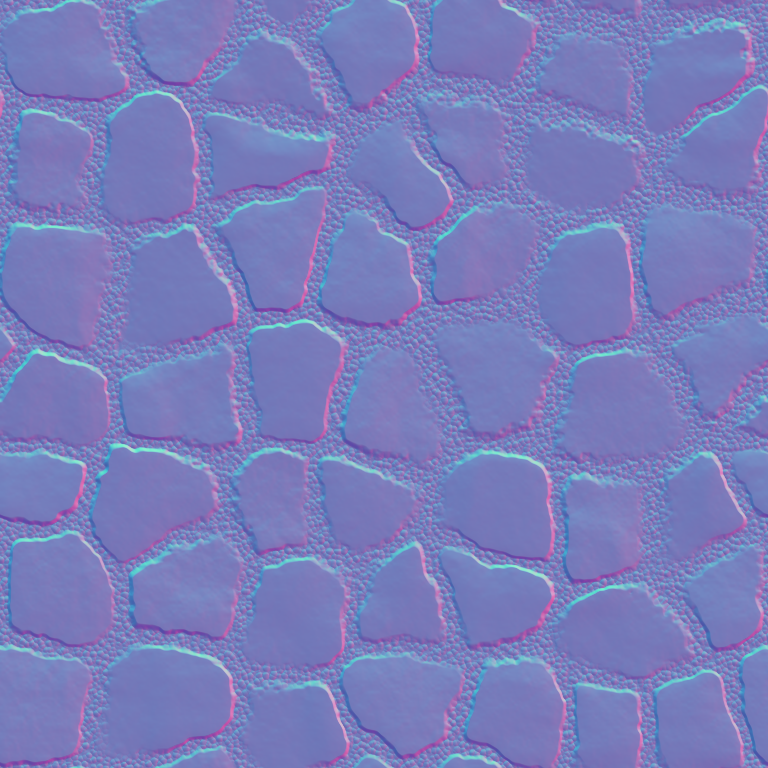
Reproduce this texture map procedurally as a Shadertoy shader.

```glsl
const float CELLS = 7.0;

vec2 hash22(vec2 p) {
    vec3 q = fract(p.xyx * vec3(0.1031, 0.1030, 0.0973));
    q += dot(q, q.yzx + 33.33);
    return fract((q.xx + q.yz) * q.zy);
}

// Value noise that repeats every "period" lattice cells
float noise(vec2 p, float period) {
    vec2 i = floor(p), f = fract(p);
    f = f * f * f * (f * (f * 6.0 - 15.0) + 10.0);
    float a = hash22(mod(i, period)).x;
    float b = hash22(mod(i + vec2(1, 0), period)).x;
    float c = hash22(mod(i + vec2(0, 1), period)).x;
    float d = hash22(mod(i + 1.0, period)).x;
    return mix(mix(a, b, f.x), mix(c, d, f.x), f.y);
}

// Each octave halves in height, so all contribute a similar slope
float roughness(vec2 uv) {
    float sum = 0.0, freq = 30.0, amp = 1.0;
    for (int k = 0; k < 4; k++) {
        sum += amp * noise(uv * freq + 3.7, freq);
        freq *= 2.0;
        amp *= 0.5;
    }
    return sum;
}

// Small uneven grains scattered in the joints
float gravel(vec2 uv) {
    vec2 p = uv * 165.0, i = floor(p), f = fract(p);
    float h = 0.0;
    for (int y = -1; y <= 1; y++)
    for (int x = -1; x <= 1; x++) {
        vec2 g = vec2(x, y), rnd = hash22(mod(i + g, 165.0));
        vec2 r = g + rnd - f;
        h = max(h, 0.25 + 0.75 * fract(rnd.x * 17.0 + rnd.y) - 1.5 * dot(r, r));
    }
    return h;
}

vec2 stoneOffset(vec2 cell) {
    return 0.19 + 0.62 * hash22(mod(cell, CELLS) + 41.0);
}

// Rounded distance to the cell border; also gives the cell and the vector to its centre
float stoneBorder(vec2 p, out vec2 cell, out vec2 toCentre) {
    vec2 i = floor(p);
    float nearest = 9.0;
    for (int y = -1; y <= 1; y++)
    for (int x = -1; x <= 1; x++) {
        vec2 c = i + vec2(x, y), r = c + stoneOffset(c) - p;
        if (dot(r, r) < nearest) {
            nearest = dot(r, r);
            cell = c;
            toCentre = r;
        }
    }
    float sum = 0.0;
    for (int y = -2; y <= 2; y++)
    for (int x = -2; x <= 2; x++) {
        if (x == 0 && y == 0) continue;
        vec2 c = cell + vec2(x, y), r = c + stoneOffset(c) - p;
        sum += exp(-26.0 * dot(0.5 * (toCentre + r), normalize(r - toCentre)));
    }
    return -log(sum) / 26.0;
}

float height(vec2 uv) {
    // Ragged outlines from coarse and fine warping
    vec2 warp = vec2(noise(uv * 26.0, 26.0), noise(uv * 26.0 + 9.5, 26.0)) - 0.5;
    vec2 chips = vec2(noise(uv * 95.0, 95.0), noise(uv * 95.0 + 5.5, 95.0)) - 0.5;
    vec2 cell, toCentre;
    float border = stoneBorder(uv * CELLS + 0.09 * warp + 0.03 * chips, cell, toCentre);
    vec2 rnd = hash22(mod(cell, CELLS) + 113.0);
    float edge = border - 0.03 - 0.04 * rnd.x;

    // Stones sink into the joints where exposure is low
    float exposure = smoothstep(0.08, 0.65, noise(uv * 10.0 + 0.4, 10.0));
    edge += 0.05 * (1.0 - exposure) * (noise(uv * 150.0, 150.0) - 0.5);
    float mask = smoothstep(0.0, mix(0.11, 0.036, exposure), edge);
    float dome = 0.0022 * (1.0 - exp(-max(edge, 0.0) / 0.13));
    float tilt = dot(toCentre, rnd.yx - 0.5) * 0.09 / CELLS;
    float stone = mix(0.001, 0.0045, exposure) + dome + tilt
                + mix(0.0004, 0.0009, rnd.y) * roughness(uv);

    float grit = 0.0015 * gravel(uv) + 0.0006 * noise(uv * 210.0, 210.0);
    return mix(grit, stone, mask);
}

void mainImage(out vec4 fragColor, in vec2 fragCoord) {
    vec2 uv = fragCoord / iResolution.y;
    vec2 e = vec2(0.001, 0.0);
    vec2 slope = vec2(height(uv - e.xy) - height(uv + e.xy),
                      height(uv - e.yx) - height(uv + e.yx)) / (2.0 * e.x);
    vec2 n = slope / sqrt(1.0 + dot(slope, slope));

    // Slopes facing left and down are encoded more weakly
    n *= mix(vec2(0.5, 0.5), vec2(0.9, 1.0), smoothstep(-0.1, 0.1, n));
    vec3 color = vec3(0.465, 0.48, 0.73)
               + vec3(0.5 * n, 0.08 * tanh(4.0 * n.y));
    fragColor = vec4(clamp(color, 0.0, 1.0), 1.0);
}
```
